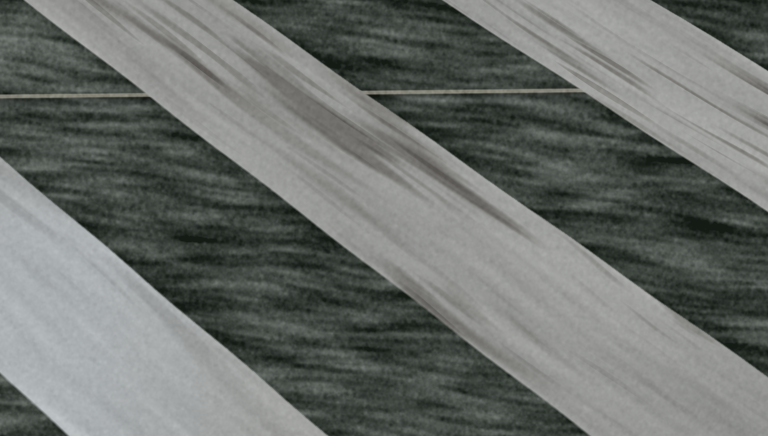
Write a WebGL 2 fragment shader that draws this texture.

```glsl
#version 300 es
precision highp float;

uniform vec2 u_resolution;
out vec4 fragColor;

vec3 hash3(vec2 cell) {
    vec3 h = vec3(dot(cell, vec2(127.1, 311.7)),
                  dot(cell, vec2(269.5, 183.3)),
                  dot(cell, vec2(419.2, 371.9)));
    return fract(sin(h) * 43758.55);
}

// Cellular noise: one soft blob of random sign and strength per cell
float blobs(vec2 p) {
    vec2 cell = floor(p), f = fract(p);
    float sum = 0.0;
    for (int j = -1; j <= 1; j++) {
        for (int i = -1; i <= 1; i++) {
            vec2 n = vec2(i, j);
            vec3 h = hash3(cell + n);
            vec2 d = n + h.xy - f;
            float fall = max(0.0, 1.0 - dot(d, d));
            sum += (2.0 * h.z - 1.0) * fall * fall;
        }
    }
    return sum;
}

// Dark boards: short, nearly level streaks
vec3 darkWood(vec2 p, float stripe, float speckle) {
    vec2 q = vec2(p.x, p.y - 0.11 * p.x + 0.006 * sin(p.x * 9.0 + p.y * 14.0));
    float tone = 0.275 - 0.035 * smoothstep(0.7, 1.6, p.x);
    tone += 0.085 * blobs(q * vec2(6.0, 48.0));
    tone += 0.085 * blobs(q * vec2(13.0, 95.0) + 31.0);
    tone += 0.03 * blobs(q * vec2(2.5, 7.0) + 57.0) + 0.045 * speckle;

    // Shade beside both neighbouring light stripes
    float across = mod(stripe, 2.0);
    tone -= 0.09 * exp(-across * 9.0) + 0.05 * exp(-abs(1.0 - across) * 12.0);
    return max(tone, 0.09) + vec3(-0.012, 0.014, -0.008);
}

// Light boards: pale paint with brown wear running along the stripe
vec3 lightWood(vec2 p, float stripe, float edge, float speckle) {
    float id = floor((stripe - 0.5) * 0.5);
    float wear = clamp(1.0 + 0.38 * id, 0.2, 1.0);
    vec2 q = vec2(stripe + 0.02 * sin(p.y * 11.0 + id), p.y);

    float patches = smoothstep(-0.25, 0.55, blobs(q * vec2(3.0, 3.2) + 13.0));
    float streaks = smoothstep(0.05, 0.9, blobs(q * vec2(13.0, 5.0) + 71.0));
    float scratches = smoothstep(0.1, 0.9, blobs(q * vec2(28.0, 10.0) + 43.0));
    float worn = wear * (0.15 + 0.85 * patches) * (streaks + 0.65 * scratches);

    vec3 paint = mix(vec3(0.61, 0.615, 0.605), vec3(0.67, 0.69, 0.70),
                     smoothstep(0.75, 0.1, p.x) * smoothstep(0.2, 0.6, p.y));
    paint += 0.035 * wear * blobs(q * vec2(4.0, 2.5) + 5.0);
    paint += 0.025 * blobs(q * vec2(20.0, 7.0)) + 0.018 * speckle;
    paint -= 0.05 * smoothstep(1.2, 1.75, p.x) * smoothstep(0.5, 0.9, p.y);
    paint -= vec3(0.24, 0.255, 0.26) * worn;
    return paint + 0.03 * exp(-edge * 22.0);
}

void main() {
    // Height is one unit, measured downward from the top edge
    vec2 p = vec2(gl_FragCoord.x, u_resolution.y - gl_FragCoord.y) / u_resolution.y;
    float pixel = 1.0 / u_resolution.y;

    // Fanning stripe coordinate: every whole number is a stripe edge
    float stripe = (p.x - 0.5346 - 1.418 * p.y) / (0.4793 + 0.12 * p.y);
    stripe += 0.004 * sin(p.y * 17.0 + p.x * 6.0);
    float edge = 0.5 - abs(mod(stripe - 0.5, 2.0) - 1.0);
    float soft = 0.007 + 1.5 * pixel;

    float speckle = blobs(p * 125.0) + 0.5 * blobs(p * 210.0 + 19.0);
    vec3 color = darkWood(p, stripe, speckle);

    // Thin joint crossing the dark boards only
    float joint = p.y - 0.2212 + 0.0105 * p.x;
    color *= 1.0 - 0.25 * exp(-abs(joint - 0.008) * 110.0);
    float line = 1.0 - smoothstep(0.002, 0.0045 + pixel, abs(joint));
    color = mix(color, vec3(0.57, 0.56, 0.51) + 0.04 * speckle, 0.9 * line);

    color = mix(color, lightWood(p, stripe, max(edge, 0.0), speckle),
                smoothstep(-soft, soft, edge));
    fragColor = vec4(color, 1.0);
}
```
